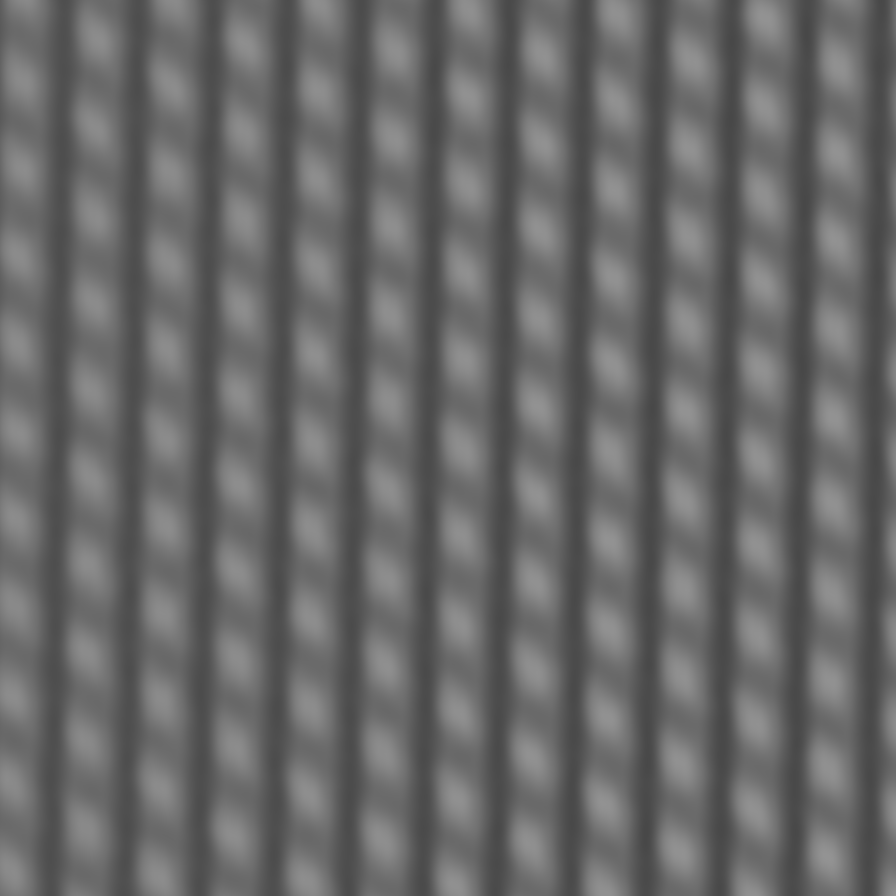
Write a WebGL 1 fragment shader that draws this pattern.

```glsl
precision highp float;

uniform vec2 u_resolution;

const float TAU = 6.2831853;
const float CORD_COUNT = 12.06;
const float TWIST_COUNT = 10.2;
const float GAP_TONE = 0.298;
const float CORD_TONE = 0.412;
const float MEAN_TONE = 0.41;

vec2 hashGradient(vec2 cell) {
    float h = fract(sin(dot(cell, vec2(127.1, 311.7))) * 43758.5);
    return vec2(cos(TAU * h), sin(TAU * h));
}

float gradientNoise(vec2 p) {
    vec2 cell = floor(p);
    vec2 f = p - cell;
    vec2 w = f * f * f * (f * (f * 6.0 - 15.0) + 10.0);
    float a = dot(hashGradient(cell), f);
    float b = dot(hashGradient(cell + vec2(1.0, 0.0)), f - vec2(1.0, 0.0));
    float c = dot(hashGradient(cell + vec2(0.0, 1.0)), f - vec2(0.0, 1.0));
    float d = dot(hashGradient(cell + vec2(1.0, 1.0)), f - vec2(1.0, 1.0));
    return mix(mix(a, b, w.x), mix(c, d, w.x), w.y);
}

// Soft band: 1 inside the inner half-width, 0 beyond the outer one
float softBand(float x, float inner, float outer) {
    return 1.0 - smoothstep(inner, outer, abs(x));
}

// Highlight phase along a cord; neighbouring cords are half a twist apart
float twistWave(float down, float cord, float across, float tilt) {
    float row = (down - 0.003 * cord) * TWIST_COUNT - 0.5 * cord - 0.47;
    return 0.5 + 0.5 * cos(TAU * (row - tilt * across));
}

float cordTone(float across, float twist) {
    float body = softBand(across, 0.15 + 0.08 * twist, 0.5);
    float crown = softBand(across + 0.05, 0.04, 0.40);
    return mix(GAP_TONE, CORD_TONE, body) + 0.145 * twist * crown;
}

void main() {
    vec2 uv = gl_FragCoord.xy / u_resolution;
    float down = 1.0 - uv.y;

    // Slightly leaning cords with faint irregularity
    float wobble = 0.03 * gradientNoise(uv * vec2(12.0, 20.0));
    float lane = (uv.x + 0.015 * down - 0.0716) * CORD_COUNT + wobble;
    float cord = floor(lane);
    float across = lane - cord - 0.5;

    float twist = twistWave(down, cord, across, 0.45);
    float tone = cordTone(across, twist);

    // Contrast grows to the right, plus soft blotches
    float contrast = mix(0.9, 1.08, smoothstep(0.0, 0.8, uv.x));
    tone = MEAN_TONE + (tone - MEAN_TONE) * contrast;
    tone += 0.014 * gradientNoise(uv * 34.0);

    gl_FragColor = vec4(vec3(tone), 1.0);
}
```
